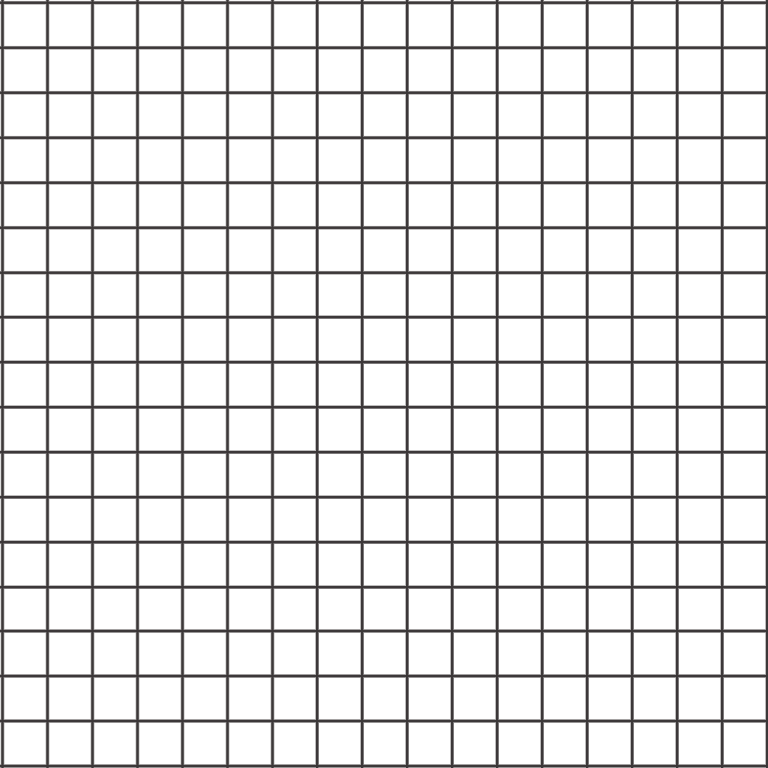
Give the GLSL for this pattern, as a Shadertoy shader.

```glsl
// Plain square grid: thin charcoal rules on white paper, with slightly uneven spacing.
#define CELLS 17.0
#define UNIT (1.0 / 512.0)
#define PITCH (30.0 * UNIT)
#define LINE_WIDTH (2.0 * UNIT)
#define SOFTNESS UNIT
#define MARGIN (vec2(1.67, 1.80) * UNIT)
#define FIRST_SLIP (vec2(0.17, 0.30) * UNIT)
#define SECOND_SLIP (vec2(0.0, 0.80) * UNIT)
#define SLIP_EVERY 7.0
#define INK vec3(0.237, 0.220, 0.222)
#define PAPER vec3(1.0)

// Position of the numbered rules; the spacing tightens a little after every few cells.
vec2 rulePosition(vec2 index) {
    vec2 slip = FIRST_SLIP * step(SLIP_EVERY, index)
              + SECOND_SLIP * step(2.0 * SLIP_EVERY, index);
    return MARGIN + index * PITCH - slip;
}

// Distance from each coordinate to its nearest rule.
vec2 ruleDistance(vec2 p) {
    vec2 index = clamp(round((p - MARGIN) / PITCH), 0.0, CELLS);
    return abs(p - rulePosition(index));
}

// Coverage of a band of the given half width, with a linear soft edge.
vec2 bandCoverage(vec2 dist, float halfWidth, vec2 blur) {
    return clamp(0.5 + (halfWidth - dist) / blur, 0.0, 1.0);
}

void mainImage(out vec4 fragColor, in vec2 fragCoord) {
    // Canvas coordinates, rows counted from the top
    vec2 p = fragCoord / iResolution.xy;
    p.y = 1.0 - p.y;

    // Vertical and horizontal rules
    vec2 blur = max(vec2(SOFTNESS), 1.0 / iResolution.xy);
    vec2 rules = bandCoverage(ruleDistance(p), 0.5 * LINE_WIDTH, blur);

    // Union of both directions
    float ink = max(rules.x, rules.y);
    fragColor = vec4(mix(PAPER, INK, ink), 1.0);
}
```
